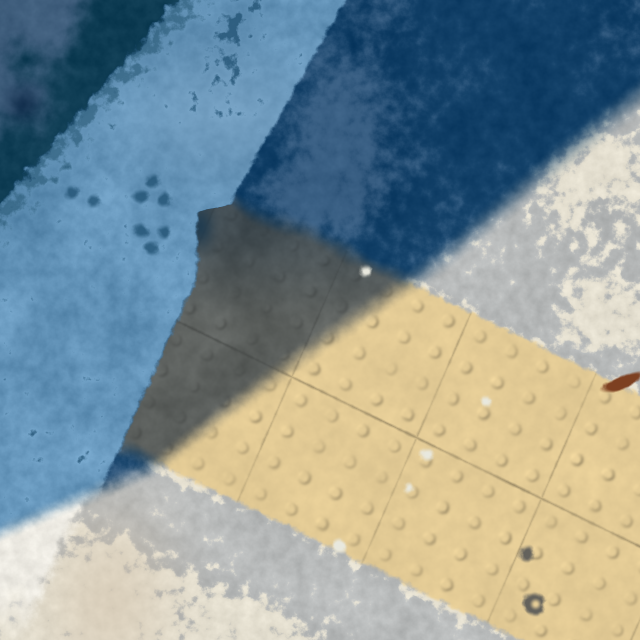
Write a WebGL 1 fragment shader that draws this texture.

```glsl
precision highp float;
// Studded yellow paving beside worn concrete, crossed by a blue shadow and a pale band.
uniform vec2 u_resolution;

const vec2 ORIGIN = vec2(0.651, 0.316);
const vec2 TILE_U = vec2(0.195, -0.095);
const vec2 TILE_V = vec2(0.085, 0.195);

vec2 hashGradient(vec2 cell) {
  float h = 6.2832 * fract(sin(dot(cell, vec2(127.1, 311.7))) * 43758.5);
  return vec2(cos(h), sin(h));
}

float corner(vec2 i, vec2 f, vec2 o) { return dot(hashGradient(i + o), f - o); }

float gradientNoise(vec2 p) {
  vec2 i = floor(p), f = fract(p), e = vec2(1, 0);
  vec2 w = f * f * f * (f * (f * 6.0 - 15.0) + 10.0);
  return mix(mix(corner(i, f, e.yy), corner(i, f, e.xy), w.x),
             mix(corner(i, f, e.yx), corner(i, f, e.xx), w.x), w.y);
}

float fbm(vec2 p) {
  float sum = 0.0, amp = 0.6;
  for (int i = 0; i < 4; i++) {
    sum += amp * gradientNoise(p);
    p = mat2(1.6, 1.2, -1.2, 1.6) * p + 3.7;
    amp *= 0.5;
  }
  return sum;
}

// Soft coverage: 1 where d is positive
float cover(float d, float soft) { return smoothstep(-soft, soft, d); }

float spot(vec2 p, float x, float y, float radius) {
  return cover(radius - length(p - vec2(x, y)), 0.005);
}

float glow(vec2 p, float x, float y, float w, float h) {
  vec2 d = (p - vec2(x, y)) / vec2(w, h);
  return exp(-dot(d, d));
}

// Canvas position to tile lattice coordinates
vec2 toTile(vec2 p) {
  vec2 d = p - ORIGIN;
  float det = TILE_U.x * TILE_V.y - TILE_U.y * TILE_V.x;
  return vec2(d.x * TILE_V.y - d.y * TILE_V.x, TILE_U.x * d.y - TILE_U.y * d.x) / det;
}

vec3 tileColor(vec2 tile, vec3 base, float relief, float broad, float fine) {
  vec2 cell = fract(tile * 4.0) - 0.5;
  vec2 d = (cell.x * TILE_U + cell.y * TILE_V) / 4.0 + 0.003 * vec2(broad, fine);
  float r = length(d);
  float rim = exp(-pow((r - 0.0085) / 0.0034, 2.0));
  float facing = dot(d / max(r, 0.001), vec2(-0.75, 0.66));
  float wear = relief * clamp(0.9 + 1.2 * broad, 0.4, 1.3);
  vec2 seam = vec2(abs(fract(tile.x + 0.5) - 0.5), abs(tile.y)) * 0.205 + 0.002 * fine;
  float groove = max(0.75 * cover(0.001 - seam.x, 0.0025), cover(0.0015 - seam.y, 0.0025));
  vec3 c = base * (1.0 + 0.05 * fine + 0.06 * broad);
  return c * (1.0 + wear * rim * (0.11 * facing - 0.075)) * (1.0 - 0.26 * wear * groove);
}

vec3 concreteColor(vec2 p, float v, float broad, float fine) {
  float wear = 0.72 * (glow(p, 0.94, 0.70, 0.13, 0.15) + glow(p, 0.97, 0.50, 0.10, 0.06));
  wear = max(wear, 0.8 - 0.8 * smoothstep(-1.75, -1.35, v));
  wear = max(wear, 0.5 * exp(-pow((abs(v) - 1.03) / 0.05, 2.0))) + 0.8 * broad + 0.95 * fine;
  vec3 c = vec3(0.72, 0.73, 0.73) + 0.10 * fine + 0.08 * broad;
  c = mix(c, vec3(0.89, 0.87, 0.81) + 0.1 * fine, cover(wear - 0.53, 0.16));
  c = mix(c, vec3(0.83, 0.77, 0.68), 0.55 * glow(p, 0.17, 0.06, 0.10, 0.14));
  float slab = cover(0.032 - p.x + 0.45 * p.y + 0.02 * fine, 0.014);
  return mix(c, vec3(0.93, 0.92, 0.89) + 0.1 * fine, slab * cover(p.y - 0.035 + 0.08 * broad, 0.05));
}

vec3 shadedGround(vec2 p, float gap, float broad, float fine) {
  float haze = glow(p, 0.54, 0.79, 0.11, 0.14) + 0.8 * glow(p, 0.47, 0.69, 0.12, 0.05);
  haze += 0.7 * glow(p, 0.20, 0.25, 0.07, 0.04) + 0.5 * glow(p, 0.98, 0.98, 0.08, 0.08);
  haze += 0.55 * glow(p, 0.58, 0.97, 0.07, 0.07) + 1.1 * broad + 0.8 * fine;
  vec3 c = mix(vec3(0.07, 0.25, 0.405), vec3(0.25, 0.39, 0.53), 0.8 * cover(haze - 0.6, 0.5));
  vec3 far = mix(vec3(0.06, 0.24, 0.33), vec3(0.24, 0.36, 0.48), cover(gap - 0.13 + 0.25 * broad, 0.07));
  far = mix(far, vec3(0.04, 0.15, 0.27), 0.85 * glow(p, 0.037, 0.838, 0.026, 0.026));
  return mix(c, far, cover(gap, 0.008)) + 0.06 * (fine + broad);
}

vec3 bandColor(vec2 p, float gap, float broad, float fine) {
  vec3 c = vec3(0.39, 0.58, 0.725) + 0.14 * broad + 0.10 * fine;
  c = mix(c, vec3(0.49, 0.64, 0.76), 0.45 * glow(p, 0.36, 0.82, 0.17, 0.13));
  vec2 q = p + 0.012 * vec2(fine, -broad);
  float pits = spot(q, 0.112, 0.70, 0.010) + spot(q, 0.146, 0.683, 0.009);
  for (int i = 0; i < 6; i++) {
    float a = 1.047 * float(i) + 0.5;
    pits += spot(q, 0.238 + 0.022 * cos(a), 0.665 + 0.054 * sin(a), 0.010);
  }
  float along = p.x - 0.36 - 0.3 * (p.y - 0.93);
  float flaking = 0.62 * glow(vec2(along, p.y), 0.0, 0.95, 0.04, 0.10) + 1.2 * fine + 0.4 * broad;
  c = mix(c, vec3(0.15, 0.34, 0.45), 0.65 * cover(0.35 + 14.0 * gap + 1.2 * fine, 0.3));
  return mix(c, vec3(0.13, 0.32, 0.45), 0.8 * max(min(pits, 1.0), cover(flaking - 0.55, 0.18)));
}

void main() {
  vec2 p = gl_FragCoord.xy / u_resolution, tile = toTile(p);
  float broad = fbm(p * 9.0), fine = fbm(p * 48.0 + 11.0);
  float inside = 1.0 - abs(tile.y);
  // Sunlit surfaces
  vec3 paving = tileColor(tile, vec3(0.89, 0.795, 0.585), 1.0, broad, fine);
  vec3 lit = mix(concreteColor(p, tile.y, broad, fine), paving, cover(inside + 0.05 * fine, 0.022));
  // Shaded surfaces and the pale band
  float gap = 0.875 * p.y - 0.595 + 0.03 * fine - p.x;
  float lower = min(0.051 + 0.453 * p.y, 0.308);
  float edge = mix(lower, 0.572 * p.y - 0.032, cover(p.y - 0.674, 0.008)) + 0.01 * fine - p.x;
  vec3 grey = mix(vec3(0.36, 0.375, 0.365), vec3(0.27, 0.315, 0.34), smoothstep(0.48, 0.68, p.y));
  paving = tileColor(tile, grey + 0.09 * broad + 0.03 * fine, 0.65, broad, fine);
  float onPaving = cover(inside + 0.12 * broad, 0.08) * cover(-edge, 0.004);
  vec3 shade = mix(shadedGround(p, gap, broad, fine), paving, onPaving);
  shade = mix(shade, vec3(0.10, 0.22, 0.31), 0.8 * glow(p, 0.313, 0.645, 0.018, 0.03));
  shade = mix(shade, bandColor(p, gap, broad, fine), cover(-gap, 0.006) * cover(edge, 0.004));
  // Soft shadow boundary
  float line = max(0.167 + 0.43 * p.x, 0.087 + 0.763 * p.x - 0.018 * glow(p, 0.67, 0.6, 0.2, 0.2));
  vec3 color = mix(shade, lit, cover(line - p.y + 0.006 * fine, 0.018 + 0.016 * p.x));
  // Small debris
  vec2 q = p + 0.012 * vec2(fine, broad);
  float chips = spot(q, 0.57, 0.577, 0.007) + spot(q, 0.76, 0.374, 0.007) + spot(q, 0.667, 0.29, 0.008);
  chips += spot(q, 0.53, 0.147, 0.010) + spot(q, 0.638, 0.236, 0.006);
  color = mix(color, vec3(0.91, 0.91, 0.87), min(chips, 1.0));
  float grit = spot(q, 0.823, 0.138, 0.011) + spot(q, 0.835, 0.057, 0.016) - spot(p, 0.837, 0.056, 0.006);
  color = mix(color, vec3(0.30, 0.31, 0.32), 0.85 * grit);
  vec2 leaf = q - vec2(0.973, 0.403);
  float blade = 1.0 - length(vec2(leaf.x, 3.0 * leaf.y - leaf.x) / 0.03);
  color = mix(color, vec3(0.49, 0.25, 0.13), cover(blade, 0.25));
  gl_FragColor = vec4(clamp(color, 0.0, 1.0), 1.0);
}
```
